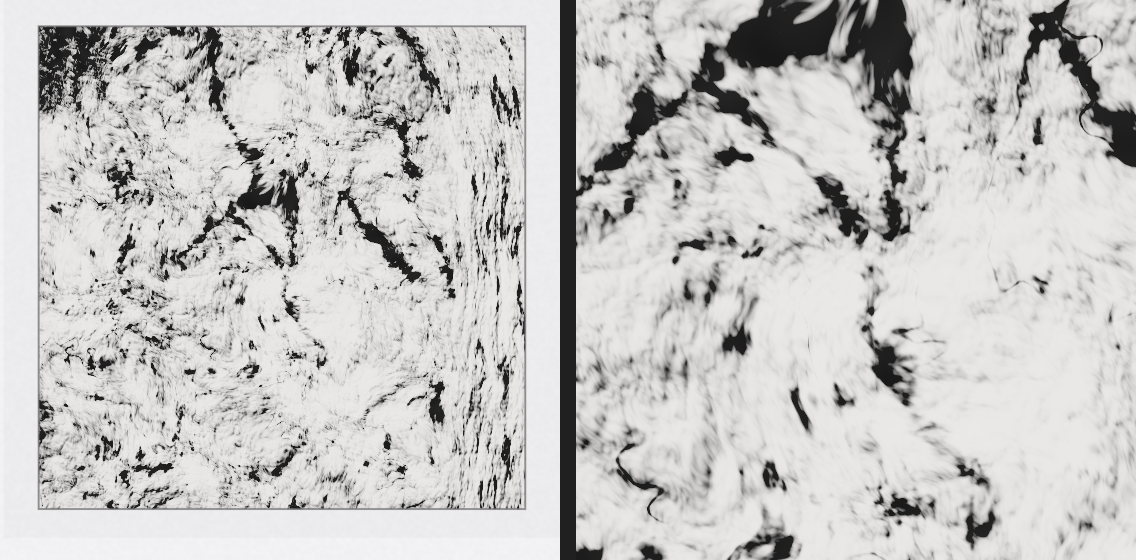
Left: the whole. Right: its middle third, enlarged.
A Shadertoy shader for this texture:

```glsl
// Weathered tree bark in high-contrast monochrome, set in a pale paper frame.
// Billowed gradient noise gives a relief that is lit from one side; furrows,
// pits and jagged cracks darken an exposure value that a film curve maps to grey.

vec2 gradient(vec2 cell) {
    float a = 6.2832 * fract(sin(dot(cell, vec2(127.1, 311.7))) * 43758.55);
    return vec2(cos(a), sin(a));
}

float noise(vec2 p) {
    vec2 i = floor(p), f = p - i;
    vec2 u = f * f * f * (f * (f * 6.0 - 15.0) + 10.0);
    vec2 e = vec2(1.0, 0.0);
    return mix(
        mix(dot(gradient(i), f), dot(gradient(i + e), f - e), u.x),
        mix(dot(gradient(i + e.yx), f - e.yx), dot(gradient(i + 1.0), f - 1.0), u.x), u.y);
}

// Three octaves of crumbly detail
float crumble(vec2 p) {
    return noise(p) + 0.65 * noise(p * 2.1 + 4.0) + 0.4 * noise(p * 4.3 + 8.0);
}

// Sum of folded noise: rounded lumps with sharp creases between them
float billow(vec2 p) {
    float sum = 0.0, weight = 1.0;
    for (int i = 0; i < 5; i++) {
        sum += weight * abs(noise(p));
        p = mat2(1.6, 1.2, -1.2, 1.6) * p + 7.3;
        weight *= 0.56;
    }
    return sum;
}

// Folded noise that keeps its axes, so stretched features stay parallel
float furrows(vec2 p) {
    float sum = 0.0, weight = 1.0;
    for (int i = 0; i < 4; i++) {
        sum += weight * abs(noise(p));
        p = p * vec2(1.8, 2.5) + 3.7;
        weight *= 0.6;
    }
    return sum;
}

// Furrows on the right arch over to the left near the top
float archedX(vec2 p) {
    float rise = max(p.y - 0.6, 0.0);
    return p.x + 0.9 * rise * rise;
}

float furrowZone(vec2 p) {
    return smoothstep(0.75, 0.86, archedX(p));
}

float relief(vec2 p) {
    vec2 slanted = vec2(dot(p, vec2(0.86, 0.5)) * 15.0, dot(p, vec2(-0.5, 0.86)) * 9.5);
    vec2 upright = vec2(archedX(p) * 27.0, p.y * 5.0);
    return mix(billow(slanted), 0.9 * furrows(upright) + 0.02, furrowZone(p));
}

float segmentDistance(vec2 p, vec2 a, vec2 b) {
    vec2 ab = b - a;
    return length(p - a - ab * clamp(dot(p - a, ab) / dot(ab, ab), 0.0, 1.0));
}

// Round falloff that is 1 at the center
float blob(vec2 p, vec2 center, float tightness) {
    return exp(-dot(p - center, p - center) * tightness);
}

// Main cracks: each entry holds both ends of one run
float cracks(vec2 p) {
    vec4 runs[11] = vec4[11](
        vec4(0.33, 0.55, 0.46, 0.65), vec4(0.46, 0.65, 0.41, 0.81),
        vec4(0.41, 0.81, 0.36, 0.93), vec4(0.43, 0.62, 0.49, 0.53),
        vec4(0.505, 0.66, 0.51, 0.50), vec4(0.51, 0.50, 0.57, 0.37),
        vec4(0.63, 0.65, 0.75, 0.48), vec4(0.71, 0.95, 0.80, 0.80),
        vec4(0.70, 0.80, 0.75, 0.68), vec4(0.77, 0.56, 0.80, 0.46),
        vec4(0.765, 0.36, 0.78, 0.25));
    float d = 1.0;
    for (int i = 0; i < 11; i++) d = min(d, segmentDistance(p, runs[i].xy, runs[i].zw));
    float width = 0.003 + 0.026 * max(noise(p * 15.0), 0.0);
    float ragged = d + 0.012 * crumble(p * 45.0) - width;
    return 1.0 - smoothstep(-0.004, 0.006, ragged) + 0.25 * exp(-d * 60.0);
}

float barkTone(vec2 uv) {
    float calm = 1.0 - 0.75 * furrowZone(uv);
    vec2 p = uv + 0.045 * calm * vec2(noise(uv * 7.0), noise(uv * 7.0 + 9.0));
    p += 0.005 * calm * vec2(noise(uv * 38.0), noise(uv * 38.0 + 5.0));
    float zone = furrowZone(p);

    // Side light, shaded creases and grain
    float height = relief(p);
    float slope = height - relief(p + vec2(-0.0025, 0.0035));
    float exposure = 0.42 + 11.0 * slope + 3.2 * (height - 0.31) + 0.7 * crumble(p * 60.0);

    // Broad pale patches
    float pale = blob(uv, vec2(0.63, 0.38), 28.0) + 0.8 * blob(uv, vec2(0.35, 0.71), 90.0);
    exposure += 0.9 * pale + 1.2 * noise(p * 5.0 + 2.0) + 0.9 * noise(p * 13.0);

    // Clustered pits, hairline cracks, long furrow gaps and main cracks
    float pits = crumble(p * vec2(38.0, 27.0)) + 0.7 * noise(p * 7.0 + 3.0) - 0.25 * pale;
    exposure -= 2.6 * (1.0 - zone) * smoothstep(0.28, 0.7, pits);
    float hair = abs(noise(p * vec2(13.0, 8.0) + 0.3 * noise(p * 50.0)));
    exposure -= 1.6 * (1.0 - zone) * (1.0 - smoothstep(0.0, 0.035, hair)) * smoothstep(0.0, 0.3, noise(p * 9.0 + 6.0));
    float gaps = noise(vec2(archedX(p) * 46.0, p.y * 8.0)) + 0.5 * crumble(p * vec2(75.0, 28.0));
    exposure -= 2.6 * zone * smoothstep(0.14, 0.5, gaps);
    exposure -= 2.6 * cracks(p);

    // Shadowed corner and hollows
    float corner = (1.0 - smoothstep(0.19, 0.22, p.x)) * smoothstep(0.74, 0.83, p.y + 0.3 * (0.14 - p.x));
    float hollow = blob(p, vec2(0.2, 0.7), 1100.0)
                 + (1.0 - smoothstep(0.075, 0.1, p.x)) * (1.0 - smoothstep(0.06, 0.13, abs(p.y - 0.24)));
    exposure -= 1.6 * corner + 1.7 * hollow;

    // Film curve: soft highlights, steep shadows
    return max(0.92 - 0.114 * exp(-1.2 * exposure), 0.12 + 0.05 * noise(p * 40.0));
}

void mainImage(out vec4 fragColor, in vec2 fragCoord) {
    vec2 uv = fragCoord / iResolution.xy;
    float pixel = 1.0 / iResolution.y;

    // Embossed paper with a lighter outer edge and foot
    float emboss = 0.012 * noise(uv * 110.0) + 0.008 * noise(uv * 45.0);
    float edge = 1.0 - min(smoothstep(0.038, 0.041, uv.y), smoothstep(0.005, 0.008, uv.x));
    vec3 color = vec3(0.925, 0.925, 0.932) + emboss + 0.022 * edge;

    // Window with a thin dark rim
    vec2 away = abs(uv - vec2(0.5035, 0.522)) - vec2(0.4345, 0.431);
    float window = max(away.x, away.y);
    vec3 bark = barkTone(uv) * vec3(1.0, 0.992, 0.988);
    color = mix(bark, color, smoothstep(-pixel, pixel, window));
    color = mix(color, vec3(0.4), 0.7 - 0.7 * smoothstep(0.0004, 0.0012 + pixel, abs(window)));
    fragColor = vec4(color, 1.0);
}
```
